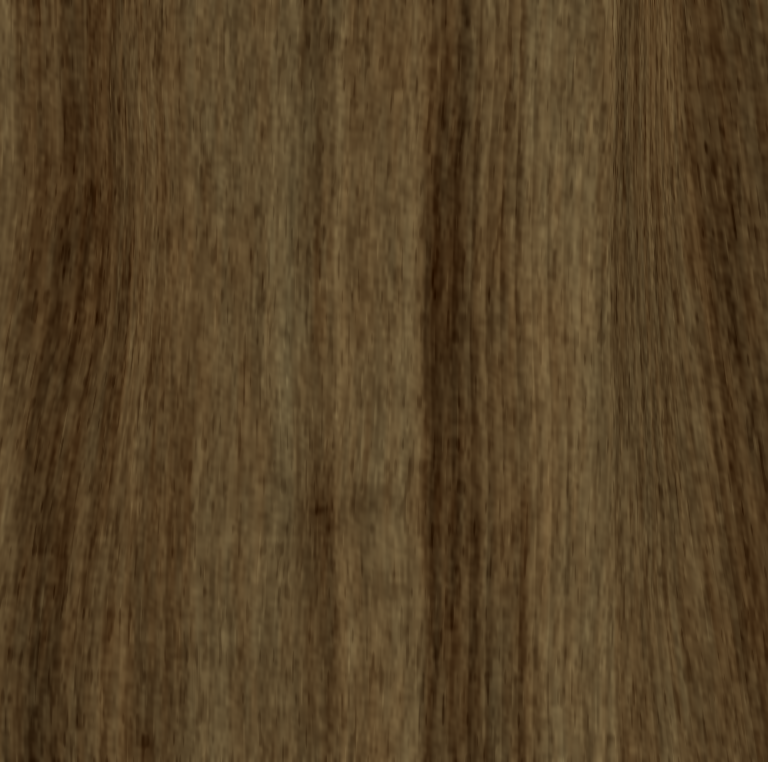
This texture is drawn by a Shadertoy shader. Its source:

```glsl
// Dark walnut veneer: broad vertical tone bands crossed by leaning growth
// lines, fine stretched-noise fibres, short pores and one small knot.
// Every layer adds to a single tone value that is mapped to a brown ramp.

float hash(vec2 p) {
    return fract(sin(dot(p, vec2(127.1, 311.7))) * 43758.5453);
}

float noise(vec2 p) {
    vec2 i = floor(p), f = fract(p);
    f = f * f * (3.0 - 2.0 * f);
    return mix(mix(hash(i), hash(i + vec2(1, 0)), f.x),
               mix(hash(i + vec2(0, 1)), hash(i + vec2(1, 1)), f.x), f.y);
}

// Noise centred on zero
float signedNoise(vec2 p) {
    return noise(p) - 0.5;
}

// Soft-edged vertical strip from a to b
float band(float x, float a, float b, float soft) {
    return smoothstep(a - soft, a + soft, x) - smoothstep(b - soft, b + soft, x);
}

// Growth lines: slow rise, then a sharp fall to a dark edge
float growthLines(float x) {
    float f = fract(x);
    return smoothstep(0.0, 0.7, f) * (1.0 - smoothstep(0.84, 1.0, f)) - 0.5;
}

// Broad light and dark strips of the veneer
float broadTone(float x, float y, float seam) {
    float tone = 0.36;
    float lean = x - 0.07 * (smoothstep(0.1, 0.8, y) - 0.5);
    tone -= 0.24 * band(lean, 0.045, 0.125, 0.025);
    tone += 0.24 * band(x, 0.25, 0.395, 0.03);
    tone -= 0.05 * band(x, 0.395, 0.44, 0.008);
    tone += 0.24 * band(x, 0.44, seam, 0.005);
    tone -= 0.22 * band(x, seam, 0.625, 0.006);
    tone += 0.28 * smoothstep(0.63, 0.75, x) * (1.0 - smoothstep(0.797, 0.803, x));
    tone += 0.08 * band(x, 0.80, 0.90, 0.04) * (1.0 - y);
    tone -= 0.18 * smoothstep(0.90, 1.0, x + 0.05 * y);
    tone += 0.22 * (1.0 - smoothstep(0.005, 0.03, x));
    return tone;
}

void mainImage(out vec4 fragColor, in vec2 fragCoord) {
    vec2 uv = fragCoord / iResolution.xy;
    float y = uv.y;

    // Fibres wander slowly and bend around the knot
    vec2 knot = uv - vec2(0.417, 0.33);
    float x = uv.x + 0.012 * signedNoise(vec2(uv.x * 4.0, y * 3.0))
                   + 0.004 * signedNoise(vec2(uv.x * 14.0, y * 9.0));
    x += 0.25 * knot.x * exp(-dot(knot * vec2(16, 9), knot * vec2(16, 9)));

    float seam = 0.548 + 0.012 * y;
    float tone = broadTone(x, y, seam);

    // Growth lines: curved at left, near upright in the middle, fanned at right
    float leftX = x - 0.11 * smoothstep(0.0, 0.85, y) + 0.02 * y;
    float leftLines = growthLines(leftX * 27.0 + 1.5 * noise(vec2(leftX * 12.0, y * 1.5)));
    tone += 0.26 * leftLines * band(x, 0.02, 0.16, 0.03) * (1.0 - 0.5 * y);

    float midX = x - 0.025 * y;
    float midLines = growthLines(midX * 46.0 + 1.4 * noise(vec2(midX * 15.0, y * 0.8)));
    tone += 0.25 * midLines * band(x, seam, 0.73, 0.02);
    tone += 0.12 * midLines * band(x, 0.73, 0.80, 0.01);

    float rightX = x + 0.13 * y * smoothstep(0.79, 0.90, x);
    float rightLines = growthLines(rightX * 46.0 + 2.0 * noise(vec2(rightX * 20.0, y * 1.2)));
    tone += 0.16 * rightLines * smoothstep(0.80, 0.83, x);

    // Streaks and fibres follow the local lean of the grain
    float grainX = mix(midX, rightX, smoothstep(0.79, 0.81, x));
    grainX = mix(leftX, grainX, smoothstep(0.10, 0.24, x));
    tone += 0.25 * signedNoise(vec2(grainX * 28.0, y * 1.7));
    tone += 0.25 * signedNoise(vec2(grainX * 80.0, y * 3.0 + 7.0));
    tone += 0.26 * signedNoise(vec2(grainX * 165.0, y * 13.0));
    tone += 0.34 * signedNoise(vec2(grainX * 270.0, y * 62.0));
    tone += 0.18 * signedNoise(vec2(grainX * 140.0 + y * 40.0, y * 130.0));

    // Short dark pores, and rare pale flecks
    float pore = noise(vec2(grainX * 230.0 + 40.0, y * 36.0));
    tone -= 0.24 * smoothstep(0.70, 0.95, pore);
    float fleck = noise(vec2(grainX * 210.0 + 90.0, y * 24.0));
    tone += 0.20 * smoothstep(0.80, 1.0, fleck);

    // Faint cross ripples beside the knot
    float ripple = signedNoise(vec2(uv.x * 12.0, y * 45.0 - uv.x * 12.0));
    tone += 0.20 * ripple * band(x, 0.43, seam, 0.02) * band(y, 0.12, 0.46, 0.08);

    // Knot: smoky halo, shadow trailing below, small slanted core
    vec2 halo = knot * vec2(26, 13);
    vec2 trail = (knot + vec2(0.0, 0.07)) * vec2(45, 14);
    vec2 side = (knot - vec2(0.05, 0.005)) * vec2(16, 30);
    vec2 core = vec2(knot.x + knot.y * 0.3, knot.y - knot.x * 0.4) * vec2(110, 170);
    tone -= 0.20 * exp(-dot(halo, halo)) + 0.17 * exp(-dot(trail, trail));
    tone -= 0.17 * exp(-dot(side, side)) + 0.36 * exp(-dot(core, core));

    // Brown ramp with drifting russet and olive tints
    tone = 0.42 + 1.08 * (tone - 0.455);
    vec3 color = mix(vec3(0.25, 0.177, 0.092), vec3(0.47, 0.390, 0.256), tone);
    float warmth = 0.7 * signedNoise(vec2(grainX * 22.0 + 5.0, y * 2.0))
                 + 0.8 * signedNoise(vec2(grainX * 110.0, y * 12.0 + 3.0));
    warmth += 0.35 * band(x, 0.13, 0.24, 0.03) - 0.25 * band(x, 0.26, 0.40, 0.04);
    color += warmth * vec3(0.020, -0.003, -0.012);

    fragColor = vec4(clamp(color, 0.0, 1.0), 1.0);
}
```
